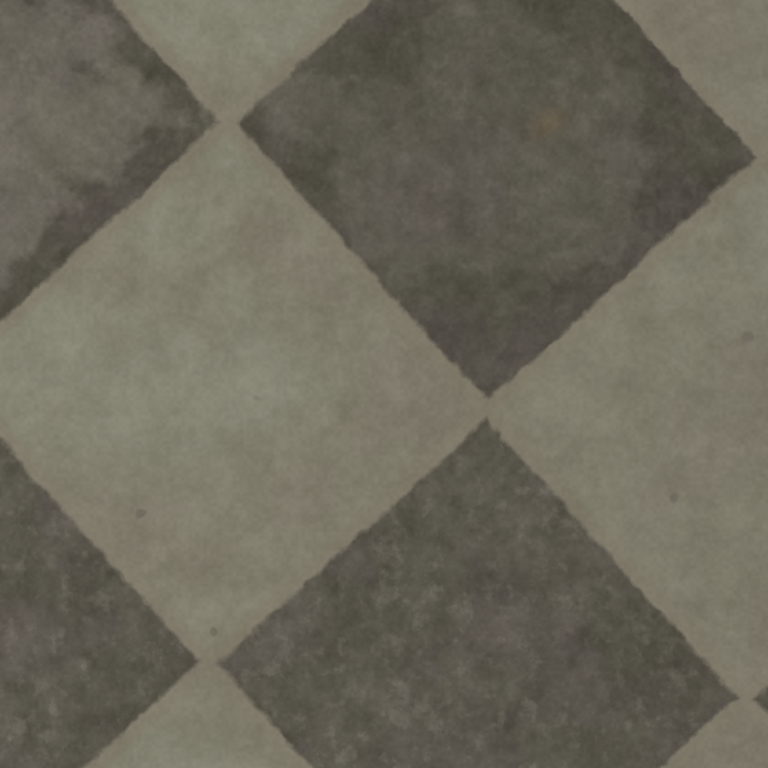
Reproduce this texture procedurally as a WebGL 2 fragment shader.

```glsl
#version 300 es
precision highp float;

uniform vec2 u_resolution;
out vec4 fragColor;

float hash(vec2 p) {
    vec3 q = fract(p.xyx * vec3(0.1031, 0.1030, 0.0973));
    q += dot(q, q.yzx + 33.33);
    return fract((q.x + q.y) * q.z);
}

float noise(vec2 p) {
    vec2 i = floor(p), f = fract(p);
    f = f * f * (3.0 - 2.0 * f);
    return mix(mix(hash(i), hash(i + vec2(1, 0)), f.x),
               mix(hash(i + vec2(0, 1)), hash(i + vec2(1, 1)), f.x), f.y);
}

// Layered noise, centred on zero
float fbm(vec2 p) {
    float sum = 0.0, amp = 0.5;
    for (int i = 0; i < 5; i++) {
        sum += amp * (noise(p) - 0.5);
        p = mat2(1.6, 1.2, -1.2, 1.6) * p + 17.3;
        amp *= 0.55;
    }
    return sum;
}

// Small sparse pits, one candidate per grid cell
float pits(vec2 p) {
    vec2 g = p * 13.0, id = floor(g);
    vec2 centre = 0.25 + 0.5 * vec2(hash(id + 3.1), hash(id + 8.7));
    float radius = mix(0.03, 0.09, hash(id + 21.0));
    float d = length(fract(g) - centre) + 0.12 * (noise(p * 90.0) - 0.5);
    return step(0.9, hash(id + 40.0)) * (1.0 - smoothstep(radius * 0.2, radius + 0.05, d));
}

vec3 paleStone(vec2 p, vec2 tile) {
    float cloud = fbm(p * 6.0 + tile * 7.0);
    float warmth = smoothstep(-0.35, 0.3, cloud + 0.2 * (p.x - 0.5));
    vec3 c = mix(vec3(0.515, 0.51, 0.445), vec3(0.485, 0.465, 0.405), warmth);
    c += 0.06 * fbm(p * 24.0 + 5.0) + 0.045 * fbm(p * 80.0 + 2.0);
    c *= 0.985 + 0.03 * hash(tile + 60.0);
    return mix(c, vec3(0.38, 0.36, 0.32), 0.5 * pits(p));
}

vec3 darkStone(vec2 p, vec2 tile, float edge) {
    float upper = smoothstep(0.35, 0.6, p.y);
    float blotch = fbm(p * 8.0 + tile * 5.0);

    // Scuffed middle inside an uneven darker rim
    float worn = smoothstep(0.0, 0.035, edge - 0.045 + 0.2 * blotch + 0.05 * fbm(p * 40.0));
    float tone = 0.42 + 0.4 * blotch + upper * (0.28 * worn - 0.22);
    vec2 sheen = p - vec2(0, 0.8);
    tone += 0.5 * exp(-10.0 * dot(sheen, sheen)) * worn;

    // Dense mottling and fine pale flecks, stronger toward the bottom
    float mottle = fbm(p * 30.0 + 12.0) + 0.8 * fbm(p * 75.0 + 4.0);
    float fleck = smoothstep(0.02, 0.34, fbm(p * 72.0 + 9.0) + 0.25 * fbm(p * 14.0));
    tone += mix(0.75, 0.6, upper) * mottle + mix(0.42, 0.22, upper) * (fleck - 0.15);

    vec3 c = mix(vec3(0.303, 0.29, 0.25), vec3(0.415, 0.4, 0.355), clamp(tone, -0.15, 1.25));
    c += vec3(0.008, 0.0, 0.013) * smoothstep(-0.1, 0.3, fbm(p * 11.0 + 30.0));

    // Faint rust stain
    vec2 stain = (p - vec2(0.713, 0.84)) * mat2(0.8, 0.6, -0.6, 0.8);
    float rust = exp(-dot(stain, stain * vec2(1500, 3500)));
    return mix(c, vec3(0.45, 0.36, 0.26), 0.35 * rust);
}

void main() {
    vec2 p = gl_FragCoord.xy / u_resolution;
    float pixel = 1.0 / min(u_resolution.x, u_resolution.y);

    // Slightly turned diagonal lattice
    mat2 lattice = mat2(0.337, -0.375, 0.362, 0.329);
    vec2 wobble = 0.004 * vec2(noise(p * 17.0) - 0.5, noise(p * 17.0 + 50.0) - 0.5);
    vec2 cell = inverse(lattice) * (p + wobble - vec2(0.634, 0.466));
    vec2 tile = floor(cell);
    vec2 side = 0.5 - abs(fract(cell) - 0.5);
    float edge = 0.497 * min(side.x, side.y);
    float isDark = mod(tile.x + tile.y, 2.0);

    // Dark tiles sit inside a thin pale joint, with softly crumbled borders
    float rough = 0.009 * fbm(p * 75.0);
    float soft = max(mix(0.0035, 0.0055, noise(p * 9.0)), pixel);
    float fill = isDark * smoothstep(-soft, soft, edge - 0.0085 + rough);

    // The joint shares the colour of one neighbour, so no seam shows
    vec3 pale = paleStone(p, vec2(floor(cell.x + 0.02), floor(cell.y + 0.02)) * (1.0 - isDark));
    vec3 jointColor = vec3(0.495, 0.475, 0.412) + 0.05 * fbm(p * 24.0 + 5.0);
    float nearJoint = mix(1.0 - smoothstep(0.0, 0.02, edge), 1.0, isDark);
    pale = mix(pale, jointColor, nearJoint);
    vec3 color = mix(pale, darkStone(p, tile, edge), fill);

    // Fine grain and a soft fall-off of light to the right
    color += 0.024 * (noise(p * 210.0) - 0.5);
    color *= 1.015 - 0.03 * p.x;
    fragColor = vec4(color, 1.0);
}
```
